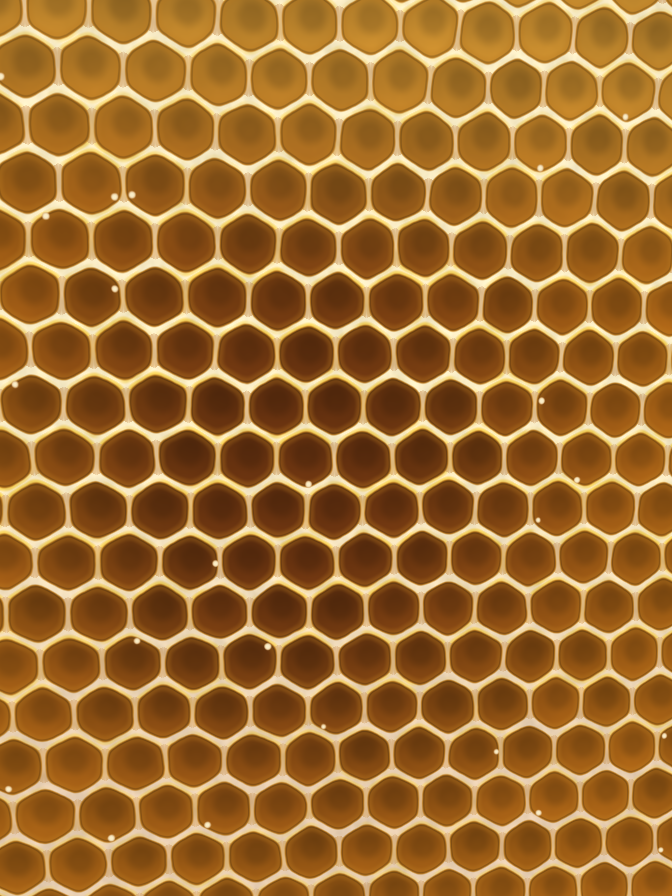
Reproduce this pattern procedurally as a Shadertoy shader.

```glsl
// Backlit honeycomb: jittered hexagonal wax cells with thick zigzag ridges and thin upright walls.

const vec2  PITCH      = vec2(11.71, 13.2);  // cells and rows per canvas width
const vec2  BEND       = vec2(1.21, -1.05);  // how the pitch drifts over the comb
const float TILT       = 0.075;              // rows fan out to the left
const float TAPER      = 0.069;              // cells widen toward the top
const float ROW_STEP   = 0.866;
const float JITTER     = 0.085;
const float RIDGE_HALF = 0.067;              // half width of zigzag walls
const float POST_HALF  = 0.046;              // half width of upright walls
const float ROUNDING   = 19.0;               // lower is rounder
const float CRUMB_RATE = 0.07;

const vec3 SHADE  = vec3(0.37, 0.18, 0.055);
const vec3 AMBER  = vec3(0.58, 0.34, 0.075);
const vec3 HAZE   = vec3(0.68, 0.48, 0.16);
const vec3 HONEY  = vec3(0.73, 0.48, 0.13);
const vec3 YELLOW = vec3(0.95, 0.80, 0.29);
const vec3 TAN    = vec3(0.84, 0.67, 0.46);
const vec3 CREAM  = vec3(0.98, 0.93, 0.78);
const vec3 ROSE   = vec3(0.91, 0.81, 0.70);

vec2 hash2(vec2 p) {
    vec2 q = vec2(dot(p, vec2(127.1, 311.7)), dot(p, vec2(269.5, 183.3)));
    return fract(sin(q) * 43758.55);
}

// Layered sines, roughly -1 to 1
float waves(vec2 p) {
    float sum = 0.0, amp = 0.5;
    for (int i = 0; i < 4; i++) {
        sum += amp * sin(p.x + 1.7 * sin(p.y)) * cos(p.y - 0.8 * sin(p.x));
        p = mat2(1.5, 1.1, -1.1, 1.5) * p + 2.3;
        amp *= 0.55;
    }
    return sum;
}

// Centre of a cell in the staggered lattice
vec2 cellCentre(vec2 id) {
    vec2 home = vec2(id.x + 0.5 * mod(id.y, 2.0), id.y * ROW_STEP);
    return home + JITTER * (hash2(id) - 0.5);
}

// Canvas to lattice, with the perspective of the comb
vec2 combSpace(vec2 s) {
    float y = s.y + 0.092 + TILT * s.x * (s.y + 0.045);
    float x = (s.x - 0.015 * y * y) * (1.0 - TAPER * y);
    return vec2(x * (PITCH.x + BEND.x * x), y * (PITCH.y + BEND.y * y) * ROW_STEP);
}

void mainImage(out vec4 fragColor, in vec2 fragCoord) {
    vec2 s = (fragCoord - 0.5 * iResolution.xy) / iResolution.x;
    float aa = max(PITCH.x / iResolution.x, 0.012);
    vec2 p = combSpace(s);
    float grain = waves(p * 5.0);
    p += 0.012 * vec2(waves(p * 3.1 + 4.0), waves(p * 3.3 + 9.0));

    // Nearest cell
    float row = floor(p.y / ROW_STEP + 0.5);
    vec2 id = vec2(0.0), centre = vec2(0.0);
    float nearest = 9.0;
    for (int j = -1; j <= 1; j++)
    for (int i = -1; i <= 1; i++) {
        float r = row + float(j);
        vec2 k = vec2(floor(p.x - 0.5 * mod(r, 2.0) + 0.5) + float(i), r);
        vec2 c = cellCentre(k);
        float d = distance(p, c);
        if (d < nearest) { nearest = d; id = k; centre = c; }
    }

    // Rounded hole: soft minimum of the distances to the shared walls
    float total = 0.0, edge = 9.0;
    vec2 facing = vec2(1.0, 0.0);
    for (int j = -1; j <= 1; j++)
    for (int i = -1; i <= 1; i++) {
        if (i == 0 && j == 0) continue;
        vec2 other = cellCentre(id + vec2(i, j));
        vec2 n = normalize(other - centre);
        float d = dot(0.5 * (centre + other) - p, n);
        float halfWidth = mix(RIDGE_HALF, POST_HALF, smoothstep(0.6, 0.95, abs(n.x)));
        total += exp(-ROUNDING * (d - halfWidth));
        if (d < edge) { edge = d; facing = n; }
    }
    float hole = -log(total) / ROUNDING + 0.008 * grain;
    vec2 local = p - centre;

    // Cell floors: dark middle of the comb, amber sides, hazy top
    float glow = smoothstep(0.08, 0.62, length((s - vec2(-0.06, -0.04)) * vec2(1.0, 0.85)));
    vec3 inside = mix(SHADE, AMBER, glow);
    inside = mix(inside, HAZE, smoothstep(0.22, 0.68, s.y + 0.12 * s.x));
    inside *= 1.04 + 0.12 * (hash2(id + 7.0).x - 0.5) - 0.28 * local.y + 0.04 * waves(p * 2.3);
    inside *= 1.0 - 0.13 * smoothstep(0.33, 0.12, length(local - vec2(0.03, 0.08)));
    inside = mix(inside, HONEY, 0.3 * smoothstep(0.12, 0.03, hole));
    inside *= 1.0 - 0.22 * smoothstep(0.035, 0.005, hole);

    // Wax walls: honey rim, yellow flanks, pale crest, duller uprights
    float depth = -hole;
    float upright = smoothstep(0.65, 0.95, abs(facing.x)) * smoothstep(0.11, 0.05, depth);
    float warmth = smoothstep(-0.35, 0.5, waves(p * 1.9 + 2.0) + 0.35 * facing.y);
    warmth *= mix(0.5, 0.85, smoothstep(0.65, 0.1, abs(s.y - 0.05)));
    vec3 crest = mix(ROSE, CREAM, smoothstep(-0.55, 0.1, s.y));
    crest = mix(crest, YELLOW, warmth * smoothstep(0.085, 0.03, depth));
    crest = mix(crest, TAN, 0.7 * upright);
    vec3 wax = mix(HONEY, crest, smoothstep(0.0, 0.034, depth));
    wax *= 1.0 + 0.07 * grain;
    vec3 colour = mix(inside, wax, smoothstep(-aa, aa, depth));

    // Stray wax crumbs stuck to a few walls
    vec2 luck = hash2(id + 31.0);
    float angle = 6.283 * luck.y;
    vec2 crumbAt = 0.41 * vec2(cos(angle), sin(angle));
    float crumb = length(local - crumbAt) - 0.055 - 0.015 * grain;
    float present = step(luck.x, CRUMB_RATE);
    colour = mix(colour, mix(CREAM, TAN, smoothstep(-0.04, 0.01, crumb)), present * smoothstep(aa, -aa, crumb));

    fragColor = vec4(clamp(colour, 0.0, 1.0), 1.0);
}
```
